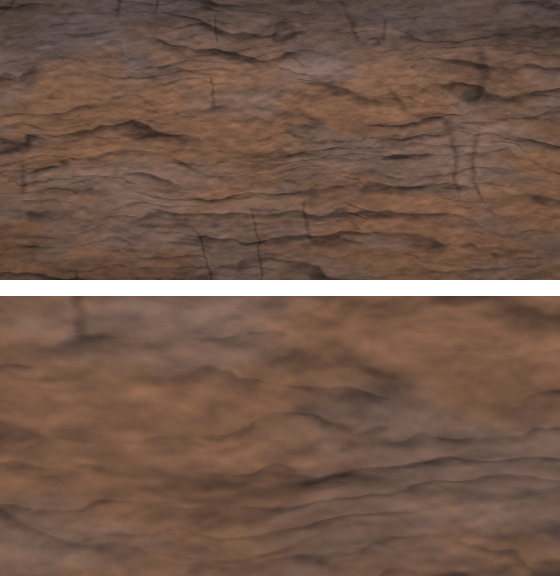
Top, the full canvas; bottom, a detail of the centre.
Reproduce this texture procedurally as a WebGL 1 fragment shader.

```glsl
precision highp float;
// Weathered tree bark lying on its side: long rough plates split by dark fissures.
// Warped sawtooth layers cast shadows under each plate edge; fractal noise adds
// relief and grain, and a soft light falls off towards a cool grey top.

#define PLATE_ROWS 10.0
#define FLAKE_ROWS 23.0
#define PLATE_SHADOW 0.60
#define FLAKE_SHADOW 0.32
#define CRACK_SHADOW 0.30
#define RELIEF 1.15
#define GRAIN 0.42
#define BASE_TONE 0.80
#define CREVICE vec3(0.215, 0.165, 0.145)
#define RIDGE vec3(0.535, 0.388, 0.297)
#define GREY_TINT vec3(1.14, 0.97, 0.93)

uniform vec2 u_resolution;

float hash(vec2 p) {
  return fract(sin(dot(p, vec2(127.1, 311.7))) * 43758.5453);
}

float noise(vec2 p) {
  vec2 i = floor(p);
  vec2 f = fract(p);
  f = f * f * (3.0 - 2.0 * f);
  float low = mix(hash(i), hash(i + vec2(1.0, 0.0)), f.x);
  float high = mix(hash(i + vec2(0.0, 1.0)), hash(i + vec2(1.0, 1.0)), f.x);
  return mix(low, high, f.y);
}

// Fractal noise, centred on 0.5
float fbm(vec2 p) {
  float sum = 0.0;
  float amp = 0.52;
  for (int k = 0; k < 5; k++) {
    sum += amp * noise(p);
    p = mat2(1.94, 0.36, -0.36, 1.94) * p + 13.7;
    amp *= 0.5;
  }
  return sum;
}

// Shadow under overlapping plates: soft below, crisp at the plate edge
float ledge(vec2 p, float rows, float bend, float seed) {
  vec2 stretch = vec2(0.22, 0.5) * rows;
  float layer = p.y * rows + bend * (fbm(p * stretch + seed) - 0.5);
  float f = fract(layer);
  float presence = smoothstep(0.34, 0.72, fbm(p * stretch * vec2(1.9, 1.5) + seed * 2.3));
  float width = mix(0.12, 0.50, presence);
  float fall = smoothstep(1.0 - width, 1.0, f);
  float edge = 1.0 - smoothstep(0.0, 0.09, f);
  return max(fall * fall, edge) * presence;
}

// Thin broken cracks running across the plates
float crossCrack(vec2 p) {
  float line = abs(noise(p * vec2(6.0, 2.6) + 41.0) - 0.5);
  float presence = smoothstep(0.52, 0.70, noise(p * vec2(5.0, 9.0) + 7.0));
  return (1.0 - smoothstep(0.0, 0.045, line)) * presence;
}

float relief(vec2 p) {
  vec2 scale = vec2(10.0, 23.0);
  return fbm(p * scale) - fbm((p + vec2(-0.003, 0.008)) * scale);
}

void main() {
  vec2 uv = gl_FragCoord.xy / u_resolution;
  vec2 p = gl_FragCoord.xy / u_resolution.y;

  // Ragged distortion of the plates
  vec2 bendAt = p * vec2(4.5, 8.0);
  vec2 w = p + vec2(0.10, 0.045) * (vec2(fbm(bendAt), fbm(bendAt + 17.0)) - 0.5);

  // Surface tone
  float broad = fbm(w * vec2(3.0, 8.0) + 5.0) - 0.5;
  float grain = fbm(p * vec2(34.0, 58.0)) - 0.5;
  float tone = BASE_TONE + 0.55 * broad + GRAIN * grain + RELIEF * relief(w);
  tone -= PLATE_SHADOW * ledge(w, PLATE_ROWS, 2.6, 3.0);
  tone -= FLAKE_SHADOW * ledge(w, FLAKE_ROWS, 2.4, 29.0);
  tone -= CRACK_SHADOW * crossCrack(w);
  vec3 color = mix(CREVICE, RIDGE, clamp(tone, 0.0, 1.12));

  // Cool grey weathering in patches and along the top
  float top = smoothstep(0.62, 1.0, uv.y);
  float patches = smoothstep(0.42, 0.68, fbm(w * vec2(3.5, 8.0) + 61.0));
  float luma = dot(color, vec3(0.30, 0.59, 0.11));
  color = mix(color, luma * GREY_TINT, clamp(0.55 * patches + 0.75 * top, 0.0, 0.95));

  // Light falls off at the top, the bottom and the sides
  float light = 1.03 - 0.24 * smoothstep(0.70, 1.0, uv.y);
  light -= 0.17 * (1.0 - smoothstep(0.0, 0.38, uv.y));
  light -= 0.08 * smoothstep(0.25, 0.5, abs(uv.x - 0.53));
  gl_FragColor = vec4(color * light, 1.0);
}
```
